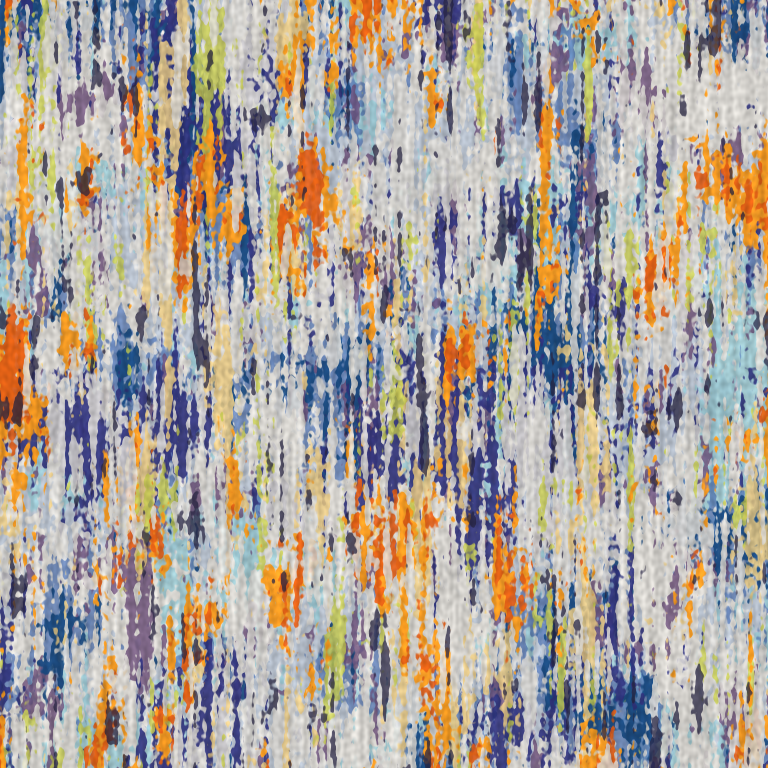
This background is drawn by a WebGL 2 fragment shader. Its source:

```glsl
#version 300 es
precision highp float;
// Abstract combed painting: ragged patches of blue, violet, lime and orange
// over a pale ground. Each coat is thresholded gradient noise, a sum of broad
// patches, fine vertical streaks and grain; pale scrapes then comb through it.

uniform vec2 u_resolution;
out vec4 outColor;

// Pigments
const vec3 CHALK  = vec3(0.83, 0.82, 0.80);
const vec3 MIST   = vec3(0.65, 0.70, 0.77);
const vec3 AQUA   = vec3(0.56, 0.75, 0.79);
const vec3 BLUE   = vec3(0.30, 0.43, 0.66);
const vec3 TEAL   = vec3(0.08, 0.27, 0.48);
const vec3 NAVY   = vec3(0.18, 0.19, 0.47);
const vec3 PLUM   = vec3(0.40, 0.29, 0.45);
const vec3 LIME   = vec3(0.76, 0.78, 0.30);
const vec3 CREAM  = vec3(0.89, 0.77, 0.50);
const vec3 ORANGE = vec3(0.95, 0.59, 0.11);
const vec3 RUST   = vec3(0.86, 0.35, 0.08);
const vec3 INK    = vec3(0.15, 0.14, 0.25);

// Features per canvas height
const vec2 BROAD_PATCH  = vec2(6.0, 4.5);
const vec2 NARROW_PATCH = vec2(13.0, 4.2);
const vec2 SMALL_PATCH  = vec2(17.0, 10.0);
const vec2 FINE_STREAK  = vec2(105.0, 5.0);
const vec2 WIDE_STREAK  = vec2(46.0, 2.6);
const vec2 BLOTCH       = vec2(46.0, 40.0);
const vec2 GRAIN        = vec2(150.0, 105.0);

const float BLOTCH_WEIGHT = 0.38;
const float GRAIN_WEIGHT  = 0.34;
const float EDGE_SOFTNESS = 0.24;
const float RELIEF        = 0.035;

vec2 gradientAt(ivec2 cell) {
    uvec2 c = uvec2(cell);
    uint h = c.x * 1597334677u ^ c.y * 3812015801u;
    h = (h ^ (h >> 15)) * 2246822519u;
    h = (h ^ (h >> 13)) * 3266489917u;
    h ^= h >> 16;
    float angle = float(h & 65535u) / 65536.0 * 6.28319;
    return vec2(cos(angle), sin(angle));
}

// Gradient noise scaled to roughly unit deviation
float noise(vec2 p) {
    vec2 f = fract(p);
    ivec2 i = ivec2(floor(p));
    vec2 w = f * f * f * (f * (f * 6.0 - 15.0) + 10.0);
    float a = dot(gradientAt(i), f);
    float b = dot(gradientAt(i + ivec2(1, 0)), f - vec2(1, 0));
    float c = dot(gradientAt(i + ivec2(0, 1)), f - vec2(0, 1));
    float d = dot(gradientAt(i + ivec2(1, 1)), f - vec2(1, 1));
    return 4.8 * mix(mix(a, b, w.x), mix(c, d, w.x), w.y);
}

// Coverage of one coat; level is in deviations, so higher covers less
float coat(vec2 p, vec2 scale, float seed, float level, float streaks) {
    vec2 place = vec2(seed * 17.37, seed * 9.71);
    vec2 stroke = place + level * 31.7;
    float patches = noise(p * scale + place)
                  + 0.5 * noise(p * scale * 2.3 + place.yx);
    float comb = noise(p * FINE_STREAK + stroke)
               + 0.6 * noise(p * WIDE_STREAK + stroke.yx);
    float rough = BLOTCH_WEIGHT * noise(p * BLOTCH + stroke)
                + GRAIN_WEIGHT * noise(p * GRAIN + stroke.yx);
    float value = (patches + streaks * comb + rough) / 1.4;
    float soft = max(EDGE_SOFTNESS, 0.5 * fwidth(value));
    return smoothstep(level - soft, level + soft, value);
}

void main() {
    vec2 p = gl_FragCoord.xy / u_resolution.y;

    // Pale mottled ground
    vec3 color = mix(CHALK, MIST, 0.75 * coat(p, BROAD_PATCH, 1.0, 0.25, 0.5));

    // Cool coats
    color = mix(color, AQUA, 0.80 * coat(p, BROAD_PATCH, 2.0, 0.95, 0.55));
    color = mix(color, BLUE, 0.75 * coat(p, BROAD_PATCH, 3.0, 0.85, 0.60));
    color = mix(color, PLUM, 0.80 * coat(p, SMALL_PATCH, 4.0, 1.25, 0.65));
    color = mix(color, TEAL, 0.90 * coat(p, BROAD_PATCH, 3.0, 1.45, 0.65));
    color = mix(color, NAVY, 0.90 * coat(p, BROAD_PATCH, 5.0, 1.05, 0.65));

    // Pale combing scraped through the cool coats
    color = mix(color, CHALK, 0.88 * coat(p, BROAD_PATCH, 6.0, 0.70, 0.95));

    // Warm coats; rust fills the heart of the orange
    color = mix(color, CREAM, 0.85 * coat(p, NARROW_PATCH, 7.0, 1.35, 0.65));
    color = mix(color, LIME, 0.80 * coat(p, NARROW_PATCH, 8.0, 1.65, 0.70));
    color = mix(color, ORANGE, 0.95 * coat(p, NARROW_PATCH, 9.0, 1.30, 0.50));
    color = mix(color, RUST, 0.90 * coat(p, NARROW_PATCH, 9.0, 1.75, 0.50));

    // Thin last scrapes and dark drips
    color = mix(color, CHALK, 0.85 * coat(p, SMALL_PATCH, 10.0, 1.35, 1.10));
    color = mix(color, INK, 0.75 * coat(p, SMALL_PATCH, 11.0, 1.95, 0.90));

    // Ridges and tooth of the dry paint
    float tooth = noise(p * FINE_STREAK * vec2(1.3, 2.0)) + noise(p * GRAIN);
    outColor = vec4(clamp(color * (1.0 + RELIEF * tooth), 0.0, 1.0), 1.0);
}
```
